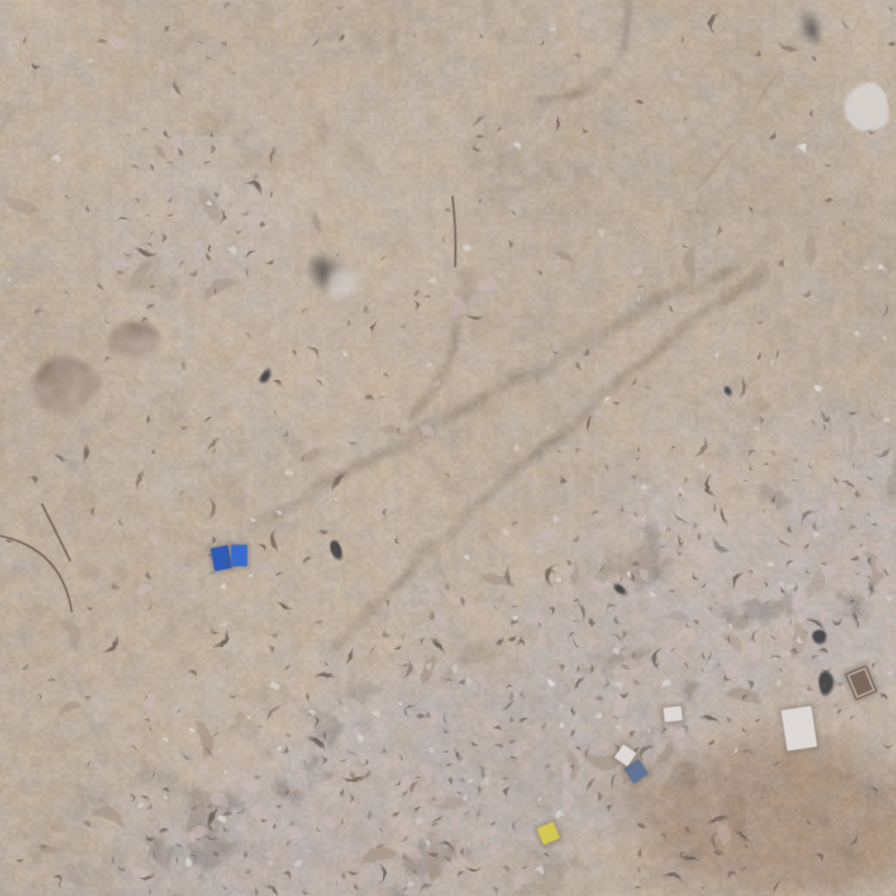
This texture is drawn by a Shadertoy shader. Its source:

```glsl
// Trodden beach sand seen from above, with faint tracks, twigs, pebbles and small litter.

float hash(vec2 p) {
  return fract(sin(dot(p, vec2(127.1, 311.7))) * 43758.5453);
}

float noise(vec2 p) {
  vec2 i = floor(p), f = fract(p);
  f = f * f * (3. - 2. * f);
  return mix(mix(hash(i), hash(i + vec2(1, 0)), f.x),
             mix(hash(i + vec2(0, 1)), hash(i + 1.), f.x), f.y);
}

float fbm(vec2 p) {
  float sum = 0., weight = .5;
  for (int i = 0; i < 5; i++) {
    sum += weight * noise(p);
    p = mat2(1.6, 1.2, -1.2, 1.6) * p + 7.3;
    weight *= .5;
  }
  return sum;
}

vec2 turn(vec2 p, float a) {
  return mat2(cos(a), -sin(a), sin(a), cos(a)) * p;
}

// Distance to a line between two ends, bowed sideways
float bow(vec2 p, vec4 ends, float bend) {
  vec2 along = ends.zw - ends.xy;
  p -= ends.xy;
  float h = clamp(dot(p, along) / dot(along, along), 0., 1.);
  return length(p - along * h - vec2(-along.y, along.x) * bend * 4. * h * (1. - h));
}

void paint(inout vec3 col, vec3 tone, float d, float soft, float opacity) {
  col = mix(col, tone, opacity * (1. - smoothstep(-soft, soft, d)));
}

// Share of litter: a band at the lower right, a patch at the upper left
float clutter(vec2 p) {
  float wobble = .2 * (fbm(p * 7.) - .5);
  float band = bow(p, vec4(.95, .36, .28, .04), 0.) + wobble;
  float heap = length(p - vec2(.21, .76)) + wobble;
  return max(1. - smoothstep(.05, .23, band), .6 - .6 * smoothstep(.02, .13, heap));
}

// Randomly turned flakes; chance.x applies everywhere, chance.y in the litter
void scatter(inout vec3 col, vec2 p, float n, vec2 size, vec2 chance, vec3 tone) {
  for (int k = 0; k < 9; k++) {
    vec2 cell = floor(p * n) + vec2(k % 3, k / 3) - 1., id = cell + n * 1.37;
    vec2 centre = (cell + .15 + .7 * vec2(hash(id + 3.1), hash(id + 7.7))) / n;
    if (hash(id) > chance.x + chance.y * clutter(centre)) continue;
    vec2 q = turn(p - centre, 6.28 * hash(id + 11.3));
    vec2 radii = size * mix(.45, 1.15, hash(id + 17.9));
    q.y += (hash(id + 5.3) - .5) * q.x * q.x / size.x + .003 * (noise(p * 230.) - .5);
    float d = (length(q / radii) - 1.) * radii.y;
    paint(col, tone, d, .0016, mix(.35, .8, hash(id + 23.1)));
  }
}

// Box-shaped litter with a soft contact shadow; returns its edge distance
float litter(inout vec3 col, vec2 p, vec2 halfSize, float angle, vec3 tone) {
  vec2 e = abs(turn(p, angle)) - halfSize + .002;
  float d = length(max(e, 0.)) + min(max(e.x, e.y), 0.) - .002;
  paint(col, vec3(.38, .32, .28), d, .009, .6);
  paint(col, tone, d, .0016, 1.);
  return d;
}

void mainImage(out vec4 fragColor, in vec2 fragCoord) {
  vec2 p = fragCoord / iResolution.y;
  vec2 w = p + .016 * (vec2(noise(p * 28.), noise(p * 28. + 9.)) - .5);
  float dirt = clutter(p);

  // Sand: broad shading, dusty grey band, damp corner and grain
  vec3 col = mix(vec3(.745, .69, .63), vec3(.735, .695, .67), dirt);
  col += .07 * (fbm(p * 5.) - .48);
  float damp = length((p - vec2(.9, .09)) / vec2(.2, .085)) + .9 * fbm(p * 12.);
  paint(col, vec3(.64, .55, .48), damp - 1.35, .35, .75);
  col += .045 * (noise(p * 260.) - .5) + .07 * (fbm(p * 75.) - .48);
  col += vec3(.015, -.005, -.03) * (noise(p * 95.) + noise(p * 38.) - 1.);
  col -= .07 * smoothstep(.6, .78, fbm(p * 22. + 4.)) * (.4 + dirt);

  // Faint tracks
  float track = min(bow(w, vec4(.29, .42, .83, .71), 0.), bow(w, vec4(.38, .28, .85, .7), .02));
  track = min(track, bow(w, vec4(.52, .69, .465, .53), .05));
  track = min(track, bow(w, vec4(.7, 1, .61, .89), .25));
  col -= .08 * (1. - smoothstep(0., .012, track)) * (.35 + noise(p * 45.));

  // Hollows
  for (float i = 0.; i < 2.; i++) {
    vec2 q = w - mix(vec2(.072, .57), vec2(.15, .622), i);
    vec3 tone = vec3(.62, .55, .51) + .16 * (fbm(p * 60.) - .5) - 1.8 * q.y + .8 * q.x;
    paint(col, tone, length(q) - .034 + .009 * i, .007, .75);
  }

  // Dents, chips, specks and flakes
  scatter(col, p, 15., vec2(.02, .007), vec2(.08, .25), vec3(.65, .58, .53));
  scatter(col, p, 34., vec2(.01, .006), vec2(.04, .35), vec3(.79, .72, .72));
  scatter(col, p, 57., vec2(.004, .002), vec2(.06, .3), vec3(.45, .39, .36));
  scatter(col, p, 27., vec2(.009, .0024), vec2(.04, .34), vec3(.37, .32, .3));
  scatter(col, p, 41., vec2(.0045, .003), vec2(.015, .11), vec3(.88));

  // Twigs and a thin crack
  float twig = min(bow(p, vec4(.505, .78, .508, .703), .02), bow(p, vec4(.047, .437, .078, .375), 0.));
  twig = min(twig, bow(p, vec4(0, .402, .08, .318), .17));
  paint(col, vec3(.36, .3, .27), twig - .001, .002, .85);
  float crack = bow(w, vec4(.86, .915, .77, .785), .05);
  paint(col, vec3(.52, .45, .4), crack, .004, .8 * noise(p * 30.));

  // Dark pebbles, then blurred smudges: position and radius
  vec3 spots[8] = vec3[8](vec3(.375, .386, .009), vec3(.928, .234, .01),
    vec3(.916, .285, .009), vec3(.817, .563, .004), vec3(.695, .343, .005),
    vec3(.302, .584, .005), vec3(.36, .695, .012), vec3(.905, .967, .01));
  for (int i = 0; i < 8; i++) {
    float blur = i > 5 ? .012 : .003;
    paint(col, vec3(.23, .23, .25), length(w - spots[i].xy) - spots[i].z, blur, .95 - 28. * blur);
  }

  // Pale stones, blocks and caps
  vec3 white = vec3(.87, .85, .84);
  paint(col, white - .03, length(w - vec2(.967, .883)) - .024, .003, .95);
  paint(col, white - .06, length(w - vec2(.376, .682)) - .015, .007, .7);
  litter(col, p - vec2(.892, .187), vec2(.017, .023), .15, white);
  litter(col, p - vec2(.71, .139), vec2(.01), .6, vec3(.38, .46, .6));
  litter(col, p - vec2(.698, .157), vec2(.009), -.6, white);
  litter(col, p - vec2(.751, .203), vec2(.01, .008), .1, white);
  litter(col, p - vec2(.612, .07), vec2(.01), .4, vec3(.83, .78, .32));
  litter(col, p - vec2(.247, .377), vec2(.01, .013), .2, vec3(.18, .36, .72));
  litter(col, p - vec2(.267, .38), vec2(.009, .012), 0., vec3(.22, .42, .8));

  // Open frame
  float rim = litter(col, p - vec2(.961, .238), vec2(.013, .016), .4, vec3(.48, .41, .36));
  paint(col, vec3(.76, .71, .66), abs(rim + .003) - .001, .0014, .9);

  fragColor = vec4(col, 1);
}
```
